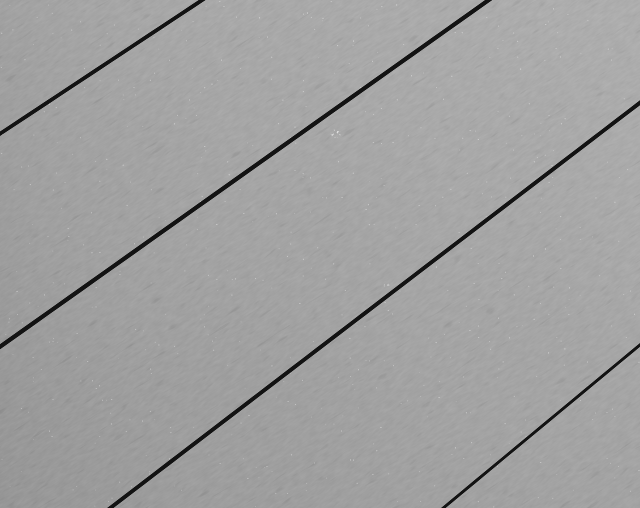
This texture is drawn by a Shadertoy shader. Its source:

```glsl
// Brushed grey metal panels split by four dark diagonal seams that converge in perspective.

const vec2 VANISH = vec2(8.7, 6.49);   // point where all seams would meet
const float SLOPE_BASE = 0.3463;       // seam slopes: base + scale * growth^index
const float SLOPE_SCALE = 0.315;
const float SLOPE_GROWTH = 1.153;
const vec3 SEAM_COLOR = vec3(0.075);

vec2 hash2(vec2 p) {
    vec3 q = fract(vec3(p.xyx) * vec3(0.1031, 0.1030, 0.0973));
    q += dot(q, q.yzx + 33.33);
    return fract((q.xx + q.yz) * q.zy);
}

float cornerGradient(vec2 cell, vec2 offset) {
    float angle = 6.2832 * hash2(cell).x;
    return dot(vec2(cos(angle), sin(angle)), offset);
}

// Gradient noise, roughly -0.7 to 0.7
float gradientNoise(vec2 p) {
    vec2 i = floor(p), f = p - i;
    vec2 u = f * f * f * (f * (f * 6.0 - 15.0) + 10.0);
    vec2 e = vec2(1.0, 0.0);
    return mix(mix(cornerGradient(i, f), cornerGradient(i + e.xy, f - e.xy), u.x),
               mix(cornerGradient(i + e.yx, f - e.yx), cornerGradient(i + e.xx, f - e.xx), u.x), u.y);
}

vec2 rotate(vec2 p, float angle) {
    float c = cos(angle), s = sin(angle);
    return vec2(c * p.x + s * p.y, c * p.y - s * p.x);
}

// Fine brush strokes, stretched along the x axis of p
float brushedGrain(vec2 p) {
    float grain = 0.0, weight = 1.0;
    vec2 frequency = vec2(36.0, 115.0);
    for (int i = 0; i < 3; i++) {
        grain += weight * gradientNoise(p * frequency + 37.0 * float(i + 1));
        frequency *= 1.75;
        weight *= 0.8;
    }
    return grain;
}

// Sparse pale dust, one candidate per cell
float dust(vec2 p, float density, float amount) {
    vec2 cell = floor(p * density);
    vec2 seed = hash2(cell + 71.0);
    vec2 center = 0.25 + 0.5 * hash2(cell + 19.0);
    float spot = smoothstep(0.25, 0.08, length(fract(p * density) - center));
    return spot * step(1.0 - amount, seed.x) * (0.3 + 0.7 * seed.y);
}

// Small broken scuff mark
float scuff(vec2 p, vec2 center, float radius) {
    float area = smoothstep(radius, 0.4 * radius, length((p - center) * vec2(1.0, 1.2)));
    return area * smoothstep(0.08, 0.3, gradientNoise(p * 190.0));
}

// Seam coverage: the nearest seam is found from the slope toward the vanishing point
float seam(vec2 p, float pixel) {
    vec2 d = p - VANISH;
    float slope = d.y / d.x;
    float index = round(log((slope - SLOPE_BASE) / SLOPE_SCALE) / log(SLOPE_GROWTH));
    float seamSlope = SLOPE_BASE + SLOPE_SCALE * pow(SLOPE_GROWTH, index);
    float dist = abs(slope - seamSlope) * d.x * d.x / length(d);
    float halfWidth = 0.0039 - 0.00035 * (index - 0.6) * (index - 0.6) + 0.00035 * index;
    halfWidth = max(halfWidth, 0.0023) + 0.0002 * gradientNoise(p * 25.0);
    float soft = max(pixel, 0.0018);
    return smoothstep(halfWidth + 0.5 * soft, halfWidth - 0.5 * soft, dist);
}

// Broad light falloff, brighter toward the upper right
float panelLight(vec2 p) {
    float light = 0.603 + 0.028 * p.x + 0.044 * p.y;
    light -= 0.015 * exp(-p.x * 9.0);
    return light + 0.008 * gradientNoise(p * 3.0 + 5.0);
}

void mainImage(out vec4 fragColor, in vec2 fragCoord) {
    float pixel = 1.0 / iResolution.y;
    vec2 p = fragCoord * pixel;

    // Brushed surface
    vec2 brushed = rotate(p, 0.58);
    float shade = panelLight(p) + 0.021 * brushedGrain(brushed);

    // Occasional longer dark strokes
    float stroke = gradientNoise(brushed * vec2(24.0, 130.0) + 90.0);
    shade -= 0.035 * smoothstep(0.3, 0.6, stroke);

    // Dust and scuffs
    shade += 0.13 * dust(p, 130.0, 0.025);
    shade += 0.22 * scuff(p, vec2(0.661, 0.737), 0.012);
    shade += 0.16 * scuff(p, vec2(0.761, 0.438), 0.007);

    // Dark seams
    vec3 color = mix(vec3(shade), SEAM_COLOR, seam(p, pixel));
    fragColor = vec4(color, 1.0);
}
```
